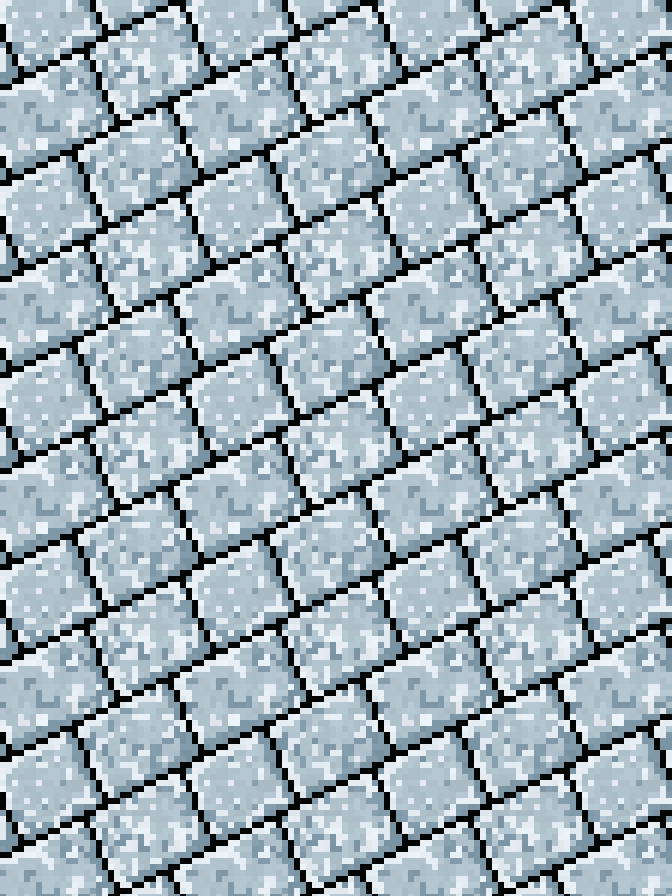
Write a Shadertoy shader that draws this pattern.

```glsl
#define CELLS_ACROSS 112.0
#define TILE 32.0
#define COURSE 16.0
#define COURSE_RISE 0.5
#define EDGE_LEAN 0.374
#define OFFSET vec2(14.0, 15.05)
#define GRAINS 24.0
#define JOINT vec3(0.01, 0.02, 0.02)
#define SHADE vec3(0.50, 0.60, 0.66)
#define STONE vec3(0.69, 0.76, 0.80)
#define LIGHT vec3(0.90, 0.93, 0.95)

vec2 hash2(vec2 p) {
    return fract(sin(vec2(dot(p, vec2(127.1, 311.7)), dot(p, vec2(269.5, 183.3)))) * 43758.5);
}

// Cellular noise: two random values of the nearest grain, wrapping on the tile
vec2 grain(vec2 cell) {
    vec2 p = cell * GRAINS / TILE, base = floor(p), value = vec2(0.0);
    float nearest = 9.0;
    for (int j = -1; j <= 1; j++)
    for (int i = -1; i <= 1; i++) {
        vec2 id = base + vec2(i, j);
        vec2 key = mod(id, GRAINS);
        vec2 toGrain = id + hash2(key) - p;
        float d = dot(toGrain, toGrain);
        if (d < nearest) {
            nearest = d;
            value = hash2(key + 57.0);
        }
    }
    return value;
}

// Distance to a pair of edges, with the corner filled in
float cornerDistance(float a, float b) {
    return a * b / max(length(vec2(a, b)), 0.001);
}

vec3 cellColor(vec2 cell) {
    vec2 p = cell + 0.5;

    // Sloping courses, then the position along the course
    float slope = p.y + COURSE_RISE * p.x - OFFSET.y;
    float course = floor(slope / COURSE);
    float top = slope - course * COURSE;
    float bottom = COURSE - top;
    float along = mod(p.x - EDGE_LEAN * top - TILE * course - OFFSET.x, 2.0 * TILE);

    // Four stones of differing width make up one cycle
    vec4 starts = vec4(0.0, 16.0, 30.0, 46.0);
    vec4 ends = vec4(starts.yzw, 2.0 * TILE);
    vec4 inside = step(starts, vec4(along)) * (1.0 - step(ends, vec4(along)));
    float left = along - dot(inside, starts);
    float right = dot(inside, ends) - along;
    if (min(top, bottom) < 0.5 || min(left, right) < 0.41) return JOINT;

    // Lit and shaded rims raise the chance of light and dark specks
    float stretch = 1.0 / (1.0 - EDGE_LEAN * COURSE_RISE);
    float lit = 1.0 - smoothstep(1.1, 2.2, cornerDistance(top, left * stretch));
    float shaded = 1.0 - smoothstep(1.1, 3.0, cornerDistance(bottom, right * stretch));
    float smoothStone = inside.w;
    float lightChance = mix(mix(0.24, 0.10, smoothStone), 0.88, lit);
    float darkChance = mix(mix(0.12, 0.08, smoothStone), 0.92, shaded);

    vec2 speck = grain(mod(cell, TILE));
    vec3 color = STONE;
    if (speck.x < darkChance) color = SHADE;
    else if (speck.x > 1.0 - lightChance) color = LIGHT;
    return color + 0.06 * (speck.y - 0.5);
}

void mainImage(out vec4 fragColor, in vec2 fragCoord) {
    float scale = CELLS_ACROSS / iResolution.x;
    vec2 p = vec2(fragCoord.x, iResolution.y - fragCoord.y) * scale;

    // Area-weighted blend of the cells under the pixel
    vec2 lo = floor(p - 0.5 * scale);
    vec2 hi = floor(p + 0.5 * scale);
    vec2 cover = clamp((p + 0.5 * scale - hi) / scale, 0.0, 1.0);
    vec3 upper = mix(cellColor(lo), cellColor(vec2(hi.x, lo.y)), cover.x);
    vec3 lower = mix(cellColor(vec2(lo.x, hi.y)), cellColor(hi), cover.x);
    fragColor = vec4(mix(upper, lower, cover.y), 1.0);
}
```
